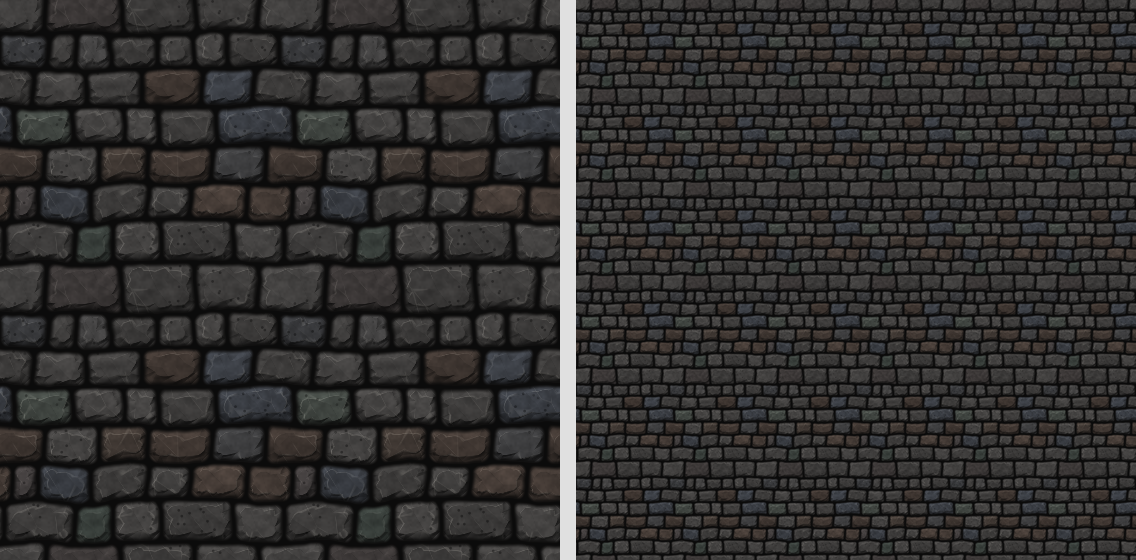
Left: one tile. Right: repeated 3 by 3.
Reproduce this texture procedurally as a WebGL 2 fragment shader.

```glsl
#version 300 es
precision highp float;
// Dark cobbled wall: a tile of seven uneven courses, laid twice across and twice down.
// Joints follow a short harmonic series per course; each stone gets a chiselled
// bevel, lit from above, with chipped crests, thin cracks, pits and a faint tint.
uniform vec2 u_resolution;
out vec4 outColor;

const float REPEATS = 2.0;
const float TAU = 6.283185;
const vec3 MORTAR = vec3(0.045, 0.043, 0.042);
const vec3 GREY = vec3(0.250, 0.244, 0.240);
const vec3 SLATE = vec3(0.225, 0.238, 0.262);
const vec3 BROWN = vec3(0.258, 0.222, 0.202);
const vec3 MOSS = vec3(0.232, 0.258, 0.242);
const vec3 CHALK = vec3(0.100, 0.098, 0.092);

// Courses, top to bottom: upper edge, stone count, first joint, joint harmonics.
const float TOPS[8] = float[8](0.117, 0.245, 0.380, 0.518, 0.651, 0.792, 0.940, 1.117);
const float COUNTS[7] = float[7](7.0, 5.0, 5.0, 5.0, 6.0, 5.0, 4.0);
const float STARTS[7] = float[7](-0.014, 0.113, 0.020, 0.148, 0.016, 0.018, 0.178);
const vec4 WAVES[7] = vec4[7](
  vec4(0.010, 0.016, 0.003, 0.026), vec4(0.002, -0.004, 0.007, 0.006),
  vec4(0.023, 0.051, 0.009, -0.009), vec4(0.010, -0.003, 0.003, 0.011),
  vec4(0.007, -0.029, 0.020, -0.015), vec4(0.022, 0.021, -0.029, -0.003),
  vec4(-0.020, 0.005, 0.003, 0.0));

struct Stone {
  float edge;   // rounded distance inward from the joints
  float crest;  // cut-corner distance used for the bevel
  vec2 local;   // position within the stone, -1 to 1
  vec2 id;
};

vec2 hash2(vec2 p) {
  vec3 q = fract(p.xyx * vec3(0.1031, 0.1030, 0.0973));
  q += dot(q, q.yzx + 33.33);
  return fract((q.xx + q.yz) * q.zy);
}

// Value noise wrapping after a whole number of cells.
float noise(vec2 p, float cells) {
  vec2 i = floor(p * cells), f = fract(p * cells);
  f = f * f * (3.0 - 2.0 * f);
  vec2 a = mod(i, cells), b = mod(i + 1.0, cells);
  return mix(mix(hash2(a).x, hash2(vec2(b.x, a.y)).x, f.x),
             mix(hash2(vec2(a.x, b.y)).x, hash2(b).x, f.x), f.y);
}

// Nearest and second nearest distances to wrapping scattered points.
vec2 cellular(vec2 p, float cells) {
  vec2 i = floor(p * cells), f = fract(p * cells), nearest = vec2(8.0);
  for (int y = -1; y <= 1; y++)
    for (int x = -1; x <= 1; x++) {
      vec2 o = vec2(x, y);
      float d = length(o + hash2(mod(i + o, cells) + 17.0) - f);
      nearest = vec2(min(nearest.x, d), min(nearest.y, max(nearest.x, d)));
    }
  return nearest;
}

// Joint position in a course, leaning by a random amount with height.
float joint(int row, float i, float rise) {
  float n = COUNTS[row], a = TAU * i / n;
  float lean = hash2(vec2(mod(i, n), float(row) + 40.0)).x - 0.5;
  vec4 wave = vec4(cos(a), sin(a), cos(2.0 * a), sin(2.0 * a));
  return STARTS[row] + i / n + dot(WAVES[row], wave) + 0.16 * lean * rise;
}

Stone findStone(vec2 p) {
  p += vec2(0.012, 0.028) * (vec2(noise(p, 9.0), noise(p + 0.37, 6.0)) - 0.5);
  p += 0.005 * (vec2(noise(p, 31.0), noise(p + 0.21, 31.0)) - 0.5);
  float y = TOPS[0] + fract(p.y - TOPS[0]);
  int row = 0;
  for (int r = 1; r < 7; r++) if (y >= TOPS[r]) row = r;
  float middle = 0.5 * (TOPS[row] + TOPS[row + 1]);
  vec2 extent = vec2(0.1, 0.5 * (TOPS[row + 1] - TOPS[row])), at = vec2(0.0, y - middle);
  float index = 0.0;
  for (float i = 0.0; i < COUNTS[row]; i++) {
    float left = joint(row, i, at.y), right = joint(row, i + 1.0, at.y);
    float x = fract(p.x - left);
    if (x < right - left) {
      extent.x = 0.5 * (right - left);
      at.x = x - extent.x;
      index = i;
    }
  }
  vec2 inset = extent - abs(at), corner = max(0.03 - inset, 0.0);
  float edge = min(0.03, max(inset.x, inset.y)) - length(corner);
  edge = min(min(inset.x, inset.y), 0.03 - length(corner));
  float crest = min(min(inset.x, inset.y), 0.7 * (inset.x + inset.y) - 0.022) - 0.006;
  return Stone(edge, crest, at / extent, vec2(index, float(row)));
}

// Bevel climbs from 0 at the joint to 1 at the chipped crest, and beyond it.
float bevel(Stone s, vec2 p) {
  float chips = cellular(vec2(p.x + p.y, p.y), 17.0).x;
  return max(s.crest, 0.0) / (0.010 + 0.032 * chips);
}

float height(vec2 p) {
  float facets = cellular(vec2(p.x, p.y - p.x), 11.0).x;
  return 0.018 * min(bevel(findStone(p), p), 1.0) + 0.012 * facets + 0.004 * noise(p, 34.0);
}

void main() {
  vec2 p = gl_FragCoord.xy / u_resolution * REPEATS;
  p.y = REPEATS - p.y;
  Stone s = findStone(p);

  // Relief lighting from above.
  vec2 e = vec2(0.003, 0.0);
  float h = height(p);
  vec3 normal = normalize(vec3(h - height(p + e.xy), h - height(p + e.yx), e.x));
  float light = max(dot(normal, normalize(vec3(-0.2, -0.6, 0.8))), 0.0);

  // Stone tint and grain.
  vec2 pick = hash2(s.id * 3.7 + 5.0);
  vec3 stone = mix(GREY, SLATE, smoothstep(0.45, 0.65, pick.x));
  stone = mix(stone, BROWN, smoothstep(0.72, 0.80, pick.x));
  stone = mix(stone, MOSS, smoothstep(0.88, 0.92, pick.x));
  stone *= 0.90 + 0.20 * pick.y - 0.05 * s.local.y;
  stone *= 0.88 + 0.14 * noise(p, 45.0) + 0.10 * noise(p, 120.0);
  stone *= 0.35 + 0.83 * light;

  // Broken pale crest lines, cracks and dark pits.
  float wear = noise(p + 0.13, 19.0);
  float rim = 1.0 - smoothstep(0.02, 0.17, abs(bevel(s, p) - 1.0));
  vec2 cells = cellular(vec2(p.x, p.y - p.x), 11.0);
  float crack = 1.0 - smoothstep(0.01, 0.07, cells.y - cells.x);
  stone += CHALK * (rim * smoothstep(0.25, 0.75, wear) + 0.6 * crack * smoothstep(0.5, 0.75, wear));
  float pit = 1.0 - smoothstep(0.06, 0.16, cellular(p, 23.0).x);
  stone *= 1.0 - 0.35 * pit * smoothstep(0.55, 0.7, noise(p, 8.0));

  // Soft shadow sinking into the joints.
  outColor = vec4(mix(MORTAR, stone, smoothstep(0.002, 0.022, s.edge)), 1.0);
}
```
